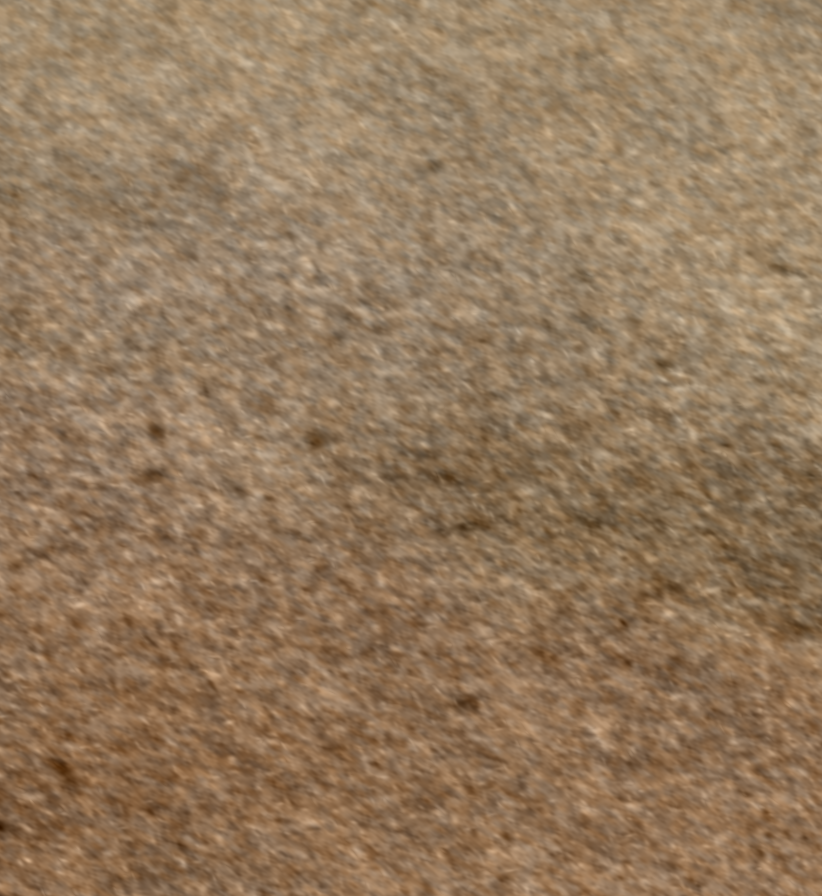
Give the GLSL for this texture, as a Shadertoy shader.

```glsl
#define GRAIN_SCALE 105.0
#define GRAIN_CONTRAST 0.27
#define PATCH_CONTRAST 0.13
#define TINT_AMOUNT 0.055
#define SLANT -0.5
#define STRETCH 1.9
#define FLECK_LIGHT 0.17
#define PIT_DARK 0.24

const vec3 DRY_TAN = vec3(0.613, 0.530, 0.417);
const vec3 WARM_BROWN = vec3(0.553, 0.431, 0.318);
const vec3 GREY_DUST = vec3(0.590, 0.505, 0.425);
const vec3 OLIVE_SHADE = vec3(0.455, 0.370, 0.260);
const vec3 DARK_EARTH = vec3(0.450, 0.325, 0.215);

float hash(vec2 p) {
    vec3 q = fract(vec3(p.xyx) * 0.1031);
    q += dot(q, q.yzx + 33.33);
    return fract((q.x + q.y) * q.z);
}

mat2 rotation(float a) {
    float c = cos(a), s = sin(a);
    return mat2(c, -s, s, c);
}

float noise(vec2 p) {
    vec2 i = floor(p), f = fract(p);
    f = f * f * (3.0 - 2.0 * f);
    return mix(mix(hash(i), hash(i + vec2(1, 0)), f.x),
               mix(hash(i + vec2(0, 1)), hash(i + vec2(1, 1)), f.x), f.y);
}

// Centred fractal noise, turned between octaves to hide the lattice
float fbm(vec2 p) {
    float sum = 0.0, amp = 0.5;
    for (int i = 0; i < 4; i++) {
        sum += amp * (noise(p) - 0.5);
        p = rotation(0.6) * p * 2.03 + 17.3;
        amp *= 0.55;
    }
    return sum;
}

// Soft slanted ellipses, one in each chosen cell
float flecks(vec2 p, float scale, float density, float seed) {
    vec2 q = p * scale, cell = floor(q);
    float cover = 0.0;
    for (int y = -1; y <= 1; y++)
    for (int x = -1; x <= 1; x++) {
        vec2 id = cell + vec2(x, y);
        vec2 key = id + seed;
        vec2 centre = id + vec2(hash(key + 3.7), hash(key + 9.1));
        float angle = SLANT + 1.3 * (hash(key + 21.4) - 0.5);
        vec2 d = rotation(angle) * (q - centre);
        d /= vec2(0.28 + 0.25 * hash(key + 5.3), 0.13 + 0.09 * hash(key + 14.9));
        float present = step(hash(key), density) * (0.4 + 0.6 * hash(key + 31.2));
        cover = max(cover, present * exp(-dot(d, d)));
    }
    return cover;
}

float blob(vec2 p, vec2 centre, vec2 radius) {
    vec2 d = (p - centre) / radius;
    return exp(-dot(d, d));
}

void mainImage(out vec4 fragColor, in vec2 fragCoord) {
    vec2 p = fragCoord / iResolution.y;
    vec2 slanted = rotation(SLANT) * p;
    float patches = fbm(slanted * vec2(5.0, 9.0) + 40.0);
    vec2 warped = p + 0.12 * vec2(patches, fbm(p * 7.0 + 71.0));

    // Broad ground colours
    float height = warped.y + 0.25 * (warped.x - 0.45);
    vec3 color = mix(WARM_BROWN, DRY_TAN, smoothstep(0.3, 0.72, height));
    color = mix(color, GREY_DUST, 0.65 * blob(warped, vec2(0.2, 0.62), vec2(0.45, 0.25)));

    // Shaded band falling to the right, and darker earth at the left
    float band = warped.y - (0.61 - 0.27 * warped.x);
    float shade = exp(-band * band / 0.012) * smoothstep(0.1, 0.75, warped.x);
    shade += 0.55 * blob(warped, vec2(0.0, 0.77), vec2(0.14, 0.06));
    shade += 0.5 * blob(warped, vec2(0.0, 0.61), vec2(0.28, 0.045));
    color = mix(color, OLIVE_SHADE, 0.72 * min(shade, 1.0));
    float earth = blob(warped, vec2(0.18, 0.13), vec2(0.23, 0.08))
                + 0.5 * blob(warped, vec2(0.16, 0.28), vec2(0.24, 0.05))
                + 0.6 * blob(warped, vec2(0.0, 0.04), vec2(0.12, 0.1));
    color = mix(color, DARK_EARTH, 0.7 * min(earth, 1.0));
    color *= 1.0 + PATCH_CONTRAST * 2.0 * patches;

    // Slanted grains, finer and fainter toward the top
    float far = smoothstep(0.45, 1.0, p.y);
    vec2 g = slanted * GRAIN_SCALE * vec2(1.0, STRETCH);
    float grain = 0.55 * (noise(g * 0.55) - 0.5)
                + 0.50 * (noise(rotation(0.35) * g + 13.0) - 0.5)
                + 0.30 * (noise(rotation(-0.4) * g * 1.7 + 57.0) - 0.5);
    grain += 0.35 * fbm(slanted * vec2(22.0, 40.0));
    color += GRAIN_CONTRAST * mix(1.0, 0.72, far) * grain * vec3(1.0, 0.98, 0.93);

    // Faint shifts between warm and grey grains
    float tint = noise(g * 0.7 + 91.0) - 0.5;
    color += TINT_AMOUNT * tint * vec3(0.7, -0.15, -1.0);

    // Pale chips and dark pits
    float pale = max(flecks(p, 45.0, 0.28, 11.0), 0.7 * flecks(p, 75.0, 0.3, 83.0));
    float corner = blob(p, vec2(0.0, 0.03), vec2(0.07, 0.1));
    color += FLECK_LIGHT * pale * mix(1.0, 0.55, far) * (1.0 + corner) * vec3(1.0, 0.98, 0.93);
    float pits = max(0.5 * flecks(p, 50.0, 0.2, 149.0),
                     flecks(rotation(0.25) * p, 22.0, 0.07, 211.0));
    color -= PIT_DARK * pits * mix(1.0, 0.4, far) * (1.0 + 0.5 * corner);

    fragColor = vec4(clamp(color, 0.0, 1.0), 1.0);
}
```
